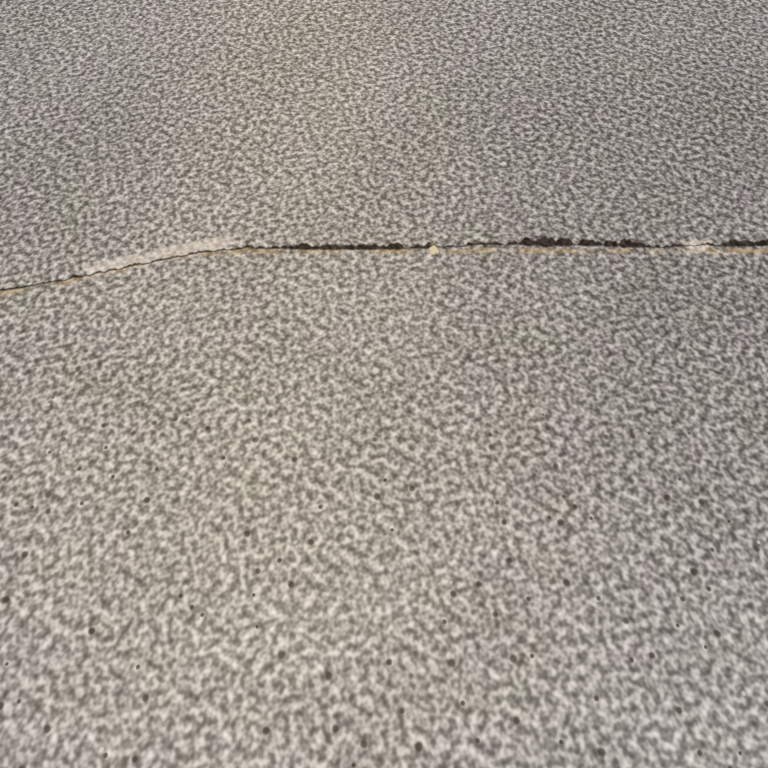
This texture is drawn by a WebGL 2 fragment shader. Its source:

```glsl
#version 300 es
precision highp float;
// Worn asphalt receding from the viewer, split by a ragged crack.
// Gradient noise in ground-plane coordinates makes the stone grain;
// scattered pits, broad tints, a pale fill patch and the crack lie on top.

#define HORIZON 2.0
#define GRAIN_SCALE vec2(168.0, 275.0)
#define GRAIN_CONTRAST 0.40
#define GRAIN_TURN 0.55
#define PIT_SHARE 0.10
#define FLECK_SHARE 0.010
#define CRACK_HEIGHT 0.677
#define CRACK_DROP 0.058
#define CRACK_WIDTH 0.0050

uniform vec2 u_resolution;
out vec4 outColor;

const vec3 WARM_STONE = vec3(0.660, 0.625, 0.575);
const vec3 COOL_STONE = vec3(0.588, 0.567, 0.552);
const vec3 PALE_FILL = vec3(0.800, 0.755, 0.700);
const vec3 SANDY_EDGE = vec3(0.670, 0.580, 0.460);
const vec3 CRACK_DARK = vec3(0.180, 0.155, 0.125);

float hash(vec2 p) {
    return fract(sin(dot(p, vec2(127.1, 311.7))) * 43758.5453);
}

float cornerSlope(vec2 cell, vec2 offset) {
    float angle = 6.28319 * hash(cell);
    return dot(vec2(cos(angle), sin(angle)), offset);
}

// Gradient noise, centred on zero
float noise(vec2 p) {
    vec2 i = floor(p), f = fract(p);
    vec2 s = f * f * f * (f * (f * 6.0 - 15.0) + 10.0);
    vec2 e = vec2(1.0, 0.0);
    float low = mix(cornerSlope(i, f), cornerSlope(i + e.xy, f - e.xy), s.x);
    float high = mix(cornerSlope(i + e.yx, f - e.yx), cornerSlope(i + e.xx, f - e.xx), s.x);
    return mix(low, high, s.y);
}

vec2 rotate(vec2 p, float angle) {
    float c = cos(angle), s = sin(angle);
    return vec2(c * p.x - s * p.y, s * p.x + c * p.y);
}

float bump(float x, float center, float width) {
    float t = (x - center) / width;
    return exp(-t * t);
}

float glow(vec2 p, vec2 center, vec2 radius) {
    vec2 t = (p - center) / radius;
    return exp(-dot(t, t));
}

float segmentDistance(vec2 p, vec2 a, vec2 b) {
    vec2 along = b - a;
    return length(p - a - along * clamp(dot(p - a, along) / dot(along, along), 0.0, 1.0));
}

// Sparse round spots: one candidate per cell, kept with the given chance
float spots(vec2 p, float share, float radius) {
    vec2 home = floor(p);
    float cover = 0.0;
    for (int y = -1; y <= 1; y++)
    for (int x = -1; x <= 1; x++) {
        vec2 cell = home + vec2(x, y);
        vec2 center = cell + vec2(hash(cell + 17.3), hash(cell + 41.9));
        float size = radius * mix(0.5, 1.2, hash(cell + 5.7));
        float spot = 1.0 - smoothstep(size * 0.3, size, length(p - center));
        cover = max(cover, spot * step(hash(cell + 73.1), share));
    }
    return cover;
}

void main() {
    vec2 uv = gl_FragCoord.xy / u_resolution;

    // Ground plane: grain shrinks and flattens with distance
    float depth = 1.0 / (HORIZON - uv.y);
    vec2 ground = vec2((uv.x - 0.5) * depth, depth) * GRAIN_SCALE;
    vec2 turned = rotate(ground, GRAIN_TURN);
    float grain = noise(turned) + 0.6 * noise(rotate(turned, 0.7) * 1.8 + 31.7);
    grain = 1.12 * grain / (1.0 + 0.5 * abs(grain));

    // Broad light and tint
    float warmth = glow(uv, vec2(0.33, 0.34), vec2(0.42, 0.45))
                 + 0.6 * glow(uv, vec2(0.40, 0.95), vec2(0.16, 0.30));
    vec3 color = mix(COOL_STONE, WARM_STONE, clamp(warmth, 0.0, 1.0));
    color += 0.035 * smoothstep(0.65, 0.0, uv.y);
    color -= 0.045 * glow(uv, vec2(0.95, 0.80), vec2(0.38, 0.25));
    color -= 0.030 * glow(uv, vec2(0.0, 0.78), vec2(0.25, 0.15));
    color -= 0.035 * glow(uv, vec2(0.95, 0.48), vec2(0.25, 0.22));
    color += 0.035 * noise(uv * vec2(7.0, 9.0) + 4.0);
    color += vec3(0.006, -0.004, 0.014) * noise(uv * 17.0);
    color += GRAIN_CONTRAST * grain * vec3(1.0, 0.99, 0.97);

    // Dark pits and bright flecks
    float near = smoothstep(0.70, 0.35, uv.y);
    float pits = spots(turned * 0.55, PIT_SHARE, 0.30);
    color = mix(color, CRACK_DARK * 1.4, 0.7 * near * pits);
    color = mix(color, vec3(0.87, 0.85, 0.81), 0.7 * spots(ground * 0.6 + 60.0, FLECK_SHARE, 0.35));

    // Crack path, rising at the left and almost level after
    float ragged = noise(vec2(uv.x * 70.0, 3.5)) + 0.5 * noise(vec2(uv.x * 190.0, 8.5));
    float path = CRACK_HEIGHT - CRACK_DROP * (1.0 - smoothstep(-0.05, 0.32, uv.x));
    float above = uv.y - path - 0.003 * ragged;

    // Pale fill along the rise, with a small clump at the right
    float frayed = 0.008 * noise(uv * vec2(50.0, 120.0)) + 0.005 * noise(uv * 180.0);
    float fill = min(segmentDistance(uv, vec2(0.118, 0.648), vec2(0.21, 0.668)),
                     segmentDistance(uv, vec2(0.21, 0.668), vec2(0.295, 0.685))) + frayed;
    float clump = length((uv - vec2(0.905, 0.682)) * vec2(0.45, 1.0)) + frayed;
    float pale = 1.0 - smoothstep(0.005, 0.012, min(fill, clump));

    // Sandy lower lip, broken along its length
    float lip = 1.0 - smoothstep(0.001, 0.005, abs(above + 0.004));
    float lipCover = clamp(0.6 + 1.3 * noise(vec2(uv.x * 32.0, 12.5)) + 0.4 * ragged, 0.0, 0.9);
    color = mix(color, SANDY_EDGE + 0.22 * grain, lip * lipCover);
    color = mix(color, PALE_FILL + 0.17 * grain, 0.9 * pale);

    // Shadowed gap, pinched in places and shifted up on the right
    float opening = mix(0.25, 0.85, smoothstep(0.30, 0.45, uv.x));
    opening += 0.4 * bump(uv.x, 0.72, 0.035);
    opening *= 1.0 - 0.7 * bump(uv.x, 0.625, 0.06);
    opening *= 1.0 - bump(uv.x, 0.905, 0.03);
    float halfWidth = CRACK_WIDTH * opening * (0.75 + 1.1 * ragged);
    float shift = 0.001 + 0.006 * bump(uv.x, 0.72, 0.13) + 0.005 * smoothstep(0.85, 1.0, uv.x)
                - 0.004 * bump(uv.x, 0.20, 0.09);
    float gap = 1.0 - smoothstep(halfWidth - 0.002, halfWidth + 0.002, abs(above - shift));
    color = mix(color, CRACK_DARK + 0.12 * grain, 0.9 * gap);
    float chip = length(uv - vec2(0.565, 0.677)) + frayed;
    color = mix(color, vec3(0.86, 0.79, 0.65), 1.0 - smoothstep(0.003, 0.009, chip));

    outColor = vec4(clamp(color, 0.0, 1.0), 1.0);
}
```
